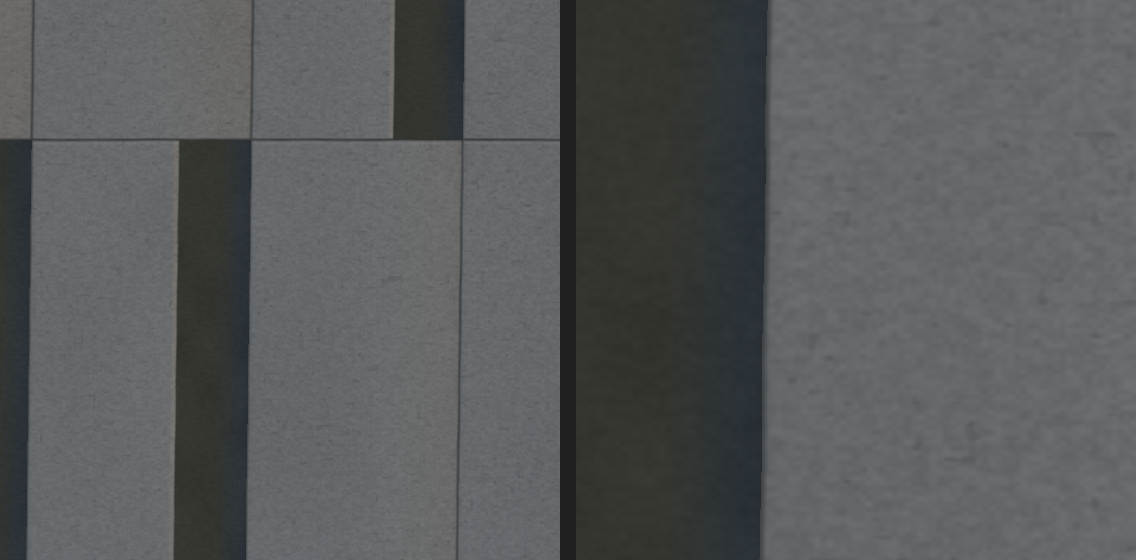
Left, the full canvas; right, a detail of the centre.
A Shadertoy shader for this texture:

```glsl
float hash(vec2 p) {
    p = fract(p * vec2(0.1031, 0.1173));
    p += dot(p, p.yx + 33.33);
    return fract((p.x + p.y) * p.x * 17.7);
}

float noise(vec2 p) {
    vec2 i = floor(p), f = fract(p);
    f = f * f * (3.0 - 2.0 * f);
    return mix(mix(hash(i), hash(i + vec2(1, 0)), f.x),
               mix(hash(i + vec2(0, 1)), hash(i + vec2(1, 1)), f.x), f.y);
}

void mainImage(out vec4 fragColor, in vec2 fragCoord) {
    vec2 p = fragCoord / iResolution.xy;
    float soft = max(0.0022, 1.0 / iResolution.y);

    // Panel columns: slight lean and perspective narrowing to the right
    float x = p.x - 0.0565 + 0.0135 * (0.75 - p.y);
    x += 0.0008 * (noise(vec2(p.y * 25.0, 4.0)) - 0.5);
    float u = x * (2.502 + 0.126 * x);
    float column = floor(u), f = fract(u);
    float jointX = abs(u - round(u)) * 0.388;

    // Two courses, split by one nearly level joint
    float courseY = 0.7505 + 0.001 * (noise(vec2(p.x * 18.0, 9.0)) - 0.5);
    float fromCourse = p.y - courseY;
    bool upper = fromCourse > 0.0;
    bool hasStrip = upper ? column == 1.0 : column <= 0.0;

    // Pale stone, a little warmer toward the upper left and panel edges
    float cloud = noise(p * vec2(7.0, 5.0) + 3.0) - 0.5;
    vec3 pale = vec3(0.398, 0.412, 0.424) + 0.018 * cloud;
    pale += vec3(0.012, 0.0, -0.014) * smoothstep(0.35, 1.0, f);
    pale += vec3(0.006, -0.004, -0.012) * p.y * (1.0 - p.x);

    // Fine stone grain, drawn out sideways, with scattered dark pits
    float grain = noise(p * vec2(130.0, 210.0)) + noise(p * vec2(260.0, 330.0) + 40.0) - 1.0;
    pale += 0.030 * grain;
    float pits = noise(p * vec2(95.0, 150.0) + 71.0);
    pale -= 0.035 * smoothstep(0.80, 1.0, pits);

    // Light lip under the course joint
    pale += 0.025 * exp(-pow((fromCourse + 0.0065) / 0.002, 2.0));

    // Dark strip: olive on the left, blue at the right, with a warm lip
    vec3 color = pale;
    if (hasStrip) {
        float edge = (f - 0.668) * 0.388;
        color += vec3(0.045, 0.030, 0.010) * exp(-pow((edge + 0.005) / 0.004, 2.0));
        vec3 dark = mix(vec3(0.202, 0.207, 0.185), vec3(0.172, 0.198, 0.218),
                        smoothstep(0.84, 0.98, f));
        dark += 0.014 * grain + 0.025 * (noise(p * vec2(16.0, 13.0) + 20.0) - 0.5);
        color = mix(color, dark, smoothstep(-soft, soft, edge));
    }

    // Joints: soft shadow around a thin core
    float lineX = 1.0 - smoothstep(0.0018 - soft, 0.0025 + soft, jointX);
    float lineY = 1.0 - smoothstep(0.0018 - soft, 0.0022 + soft, abs(fromCourse));
    float wear = 0.75 + 0.2 * noise(p * 40.0 + 8.0);
    color *= 1.0 - 0.06 * exp(-jointX / 0.005);
    color = mix(color, min(color, vec3(0.235, 0.245, 0.25)), lineX * wear);
    color = mix(color, min(color, vec3(0.225, 0.23, 0.235)), lineY * (wear + 0.08));

    fragColor = vec4(color, 1.0);
}
```
